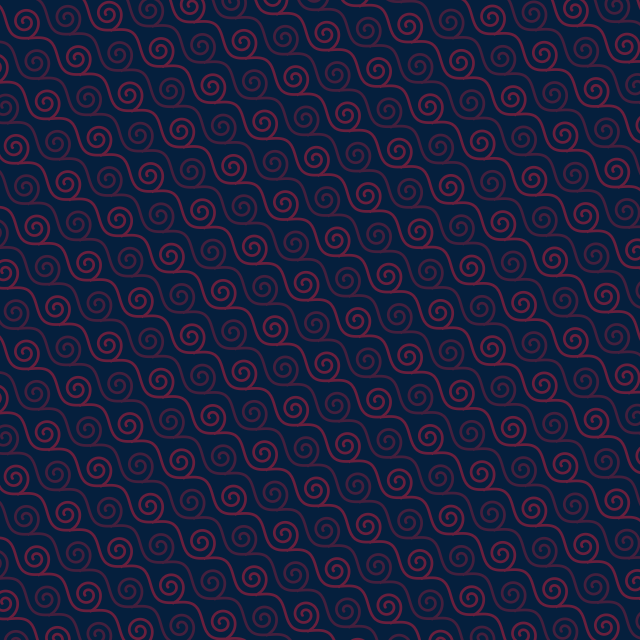
This pattern is drawn by a WebGL 2 fragment shader. Its source:

```glsl
#version 300 es
precision highp float;
// Tilted rows of waves that curl into spirals, alternating bright and dim wine red on navy.

uniform vec2 u_resolution;
out vec4 fragColor;

const float TAU = 6.2831853;

// Colours
const vec3 NAVY = vec3(0.02, 0.12, 0.24);
const vec3 BRIGHT_WINE = vec3(0.415, 0.12, 0.24);
const vec3 DIM_WINE = vec3(0.27, 0.12, 0.24);

// Layout: lengths below are in motif units, UNIT converts them to canvas heights
const float UNIT = 0.001411;
const vec2 CELL = vec2(70.0, 60.0);
const vec2 ANCHOR = vec2(0.3954, 0.6133);  // centre of one bright spiral
const float TILT = 0.6109;                 // downward slope of the rows, radians
const float LINE_WIDTH = 3.0;

// Wave running under the spirals
const float WAVE_DROP = 10.6;
const float WAVE_HEIGHT = 8.9;
const float WAVE_SHIFT = -1.5;

// Spiral, measured in turns counterclockwise from the right
const float SPIRAL_RADIUS = 14.6;
const float SPIRAL_PITCH = 7.7;
const float TAIL_FLARE = 52.0;
const float FIRST_TURN = -0.22;
const float LAST_TURN = 1.55;

float waveDistance(vec2 p) {
    float k = TAU / CELL.x;
    float phase = k * (p.x - WAVE_SHIFT);
    float height = -WAVE_DROP - WAVE_HEIGHT * cos(phase);
    float slope = WAVE_HEIGHT * k * sin(phase);
    return abs(p.y - height) / sqrt(1.0 + slope * slope);
}

float spiralDistance(vec2 p) {
    float angle = atan(p.y, p.x) - TILT;
    float nearest = 1e3;
    for (int i = -1; i <= 2; i++) {
        float turn = clamp(angle / TAU + float(i), FIRST_TURN, LAST_TURN);
        float tail = min(turn, 0.0);
        float radius = SPIRAL_RADIUS - SPIRAL_PITCH * turn + TAIL_FLARE * tail * tail;
        float growth = (2.0 * TAIL_FLARE * tail - SPIRAL_PITCH) / TAU;
        float a = turn * TAU + TILT;
        float gap = length(p - radius * vec2(cos(a), sin(a)));
        // Correct the radial gap for the pitch of the curve
        nearest = min(nearest, gap * radius / length(vec2(radius, growth)));
    }
    return nearest;
}

void main() {
    // Rotate into the frame of the rows
    vec2 p = (gl_FragCoord.xy / u_resolution.y - ANCHOR) / UNIT;
    float c = cos(TILT), s = sin(TILT);
    p = vec2(c * p.x - s * p.y, s * p.x + c * p.y);
    float pixel = 1.0 / (u_resolution.y * UNIT);

    // Two interleaved rows, each offset by half a cell
    vec3 color = NAVY;
    for (int row = 0; row < 2; row++) {
        vec2 offset = 0.5 * CELL * float(row);
        vec2 local = mod(p - offset + 0.5 * CELL, CELL) - 0.5 * CELL;
        float d = min(waveDistance(local), spiralDistance(local));
        float ink = clamp(0.5 + (0.5 * LINE_WIDTH - d) / pixel, 0.0, 1.0);
        color = mix(color, row == 0 ? BRIGHT_WINE : DIM_WINE, ink);
    }
    fragColor = vec4(color, 1.0);
}
```
